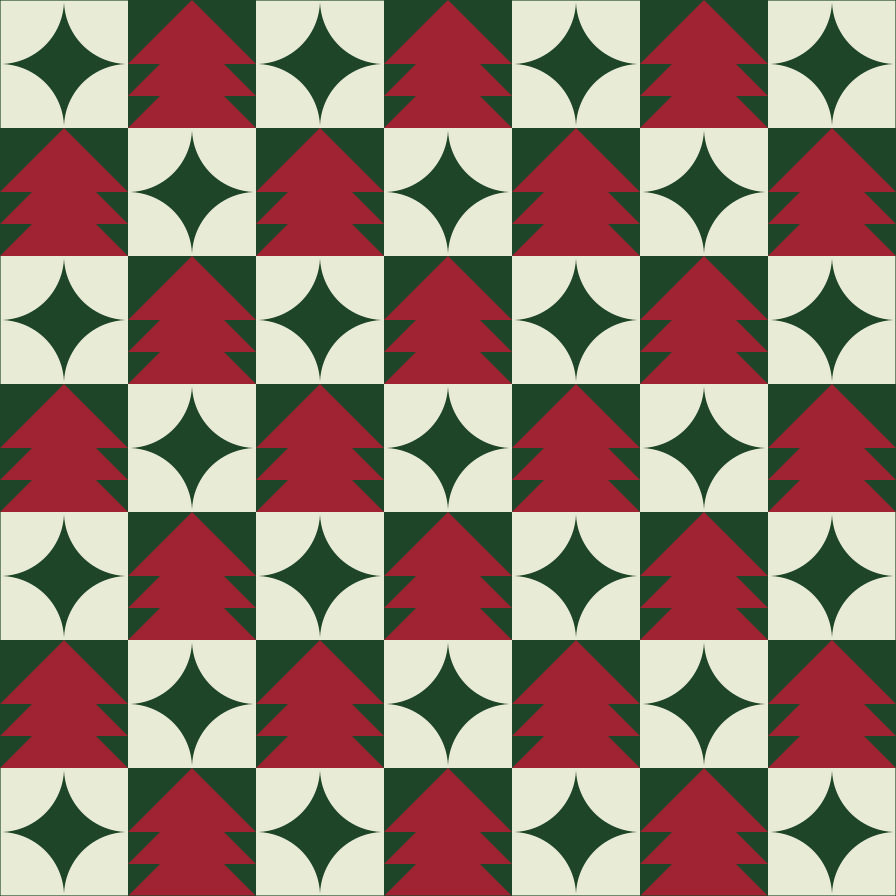
Give the GLSL for this pattern, as a three.js fragment shader.

```glsl
// A checkerboard of two tiles: a red three-tier fir on green, and a green
// four-pointed star on cream. Each tile is an exact inside/outside test;
// a small grid of samples within every pixel smooths all the edges.

varying vec2 vUv;

const float TILES = 7.0;            // tiles across and down
const float STAR_ARC = 0.5;         // radius of the corner arcs, in tiles
const float CROWN_BASE = 0.5;       // height where the top tier ends
const float TIER_HEIGHT = 0.25;     // height of each lower tier
const float TREE_HALF_WIDTH = 0.5;  // half width at the foot of a tier
const float BORDER = 0.0006;        // hairline round the canvas
const int SAMPLES = 5;              // samples per pixel side

const vec3 CREAM = vec3(0.91, 0.925, 0.845);
const vec3 RED   = vec3(0.627, 0.137, 0.20);
const vec3 GREEN = vec3(0.122, 0.27, 0.157);

// Star left over between four quarter discs centred on the tile corners
vec3 starTile(vec2 p) {
  vec2 toCorner = 0.5 - abs(p - 0.5);
  return length(toCorner) > STAR_ARC ? GREEN : CREAM;
}

// Fir with a tall crown above two shorter tiers, all with 45 degree sides
vec3 treeTile(vec2 p) {
  float rise = p.y > CROWN_BASE ? p.y - CROWN_BASE : mod(p.y, TIER_HEIGHT);
  float halfWidth = TREE_HALF_WIDTH - rise;
  return abs(p.x - 0.5) < halfWidth ? RED : GREEN;
}

vec3 patternColor(vec2 uv) {
  vec2 toEdge = min(uv, 1.0 - uv);
  if (min(toEdge.x, toEdge.y) < BORDER) return GREEN;

  vec2 grid = uv * TILES;
  vec2 cell = floor(grid);
  vec2 p = fract(grid);
  bool isStar = mod(cell.x + cell.y, 2.0) < 0.5;
  return isStar ? starTile(p) : treeTile(p);
}

void main() {
  vec2 pixel = fwidth(vUv);
  vec3 sum = vec3(0.0);

  // Average evenly spaced samples across the pixel
  for (int j = 0; j < SAMPLES; j++) {
    for (int i = 0; i < SAMPLES; i++) {
      vec2 offset = (vec2(float(i), float(j)) + 0.5) / float(SAMPLES) - 0.5;
      sum += patternColor(vUv + offset * pixel);
    }
  }
  gl_FragColor = vec4(sum / float(SAMPLES * SAMPLES), 1.0);
}
```
